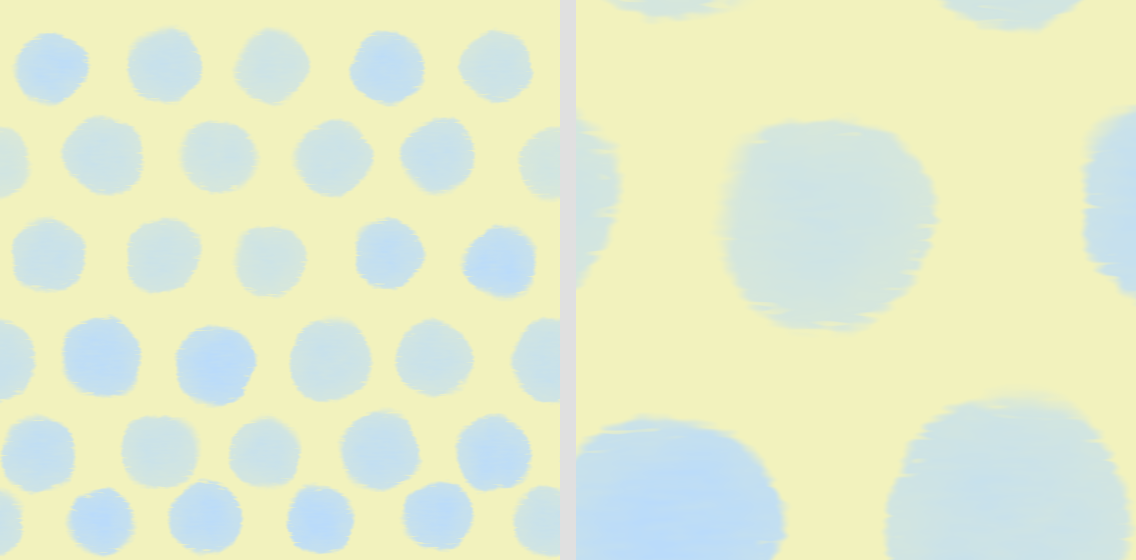
Left, the full canvas; right, a detail of the centre.
A Shadertoy shader for this pattern:

```glsl
// Six staggered rows of five hand-painted pale blue dots on a cream ground.
// Each dot is a noise-warped disc with its own size, place and strength;
// horizontally stretched gradient noise gives the dry-brush grain and edge.
#define GROUND vec3(0.95, 0.95, 0.74)
#define PAINT vec3(0.73, 0.86, 0.98)
#define COLUMNS 5.0
#define JITTER 0.009
#define SIZE_VARIATION 0.06
#define TONE_VARIATION 0.15
#define WOBBLE 0.13
#define EDGE_ROUGHNESS 0.006
#define EDGE_SOFTNESS 0.0035
#define GRAIN 0.16
#define STREAKS vec2(38.0, 240.0)

// Per row: centre height, first dot's x, dot radius, paint strength
const vec4 ROWS[6] = vec4[6](
    vec4(0.876, 0.092, 0.066, 0.69),
    vec4(0.715, 0.190, 0.066, 0.56),
    vec4(0.540, 0.090, 0.063, 0.72),
    vec4(0.355, 0.183, 0.071, 0.74),
    vec4(0.193, 0.078, 0.066, 0.72),
    vec4(0.074, 0.177, 0.061, 0.76));

// Two random values in -1..1 from a 2D key
vec2 hash2(vec2 p) {
    vec3 h = fract(vec3(p.xyx) * vec3(0.1031, 0.1030, 0.0973));
    h += dot(h, h.yzx + 33.33);
    return 2.0 * fract((h.xx + h.yz) * h.zy) - 1.0;
}

float gradientNoise(vec2 p) {
    vec2 i = floor(p), f = fract(p);
    vec2 u = f * f * f * (f * (f * 6.0 - 15.0) + 10.0);
    float a = dot(hash2(i), f);
    float b = dot(hash2(i + vec2(1, 0)), f - vec2(1, 0));
    float c = dot(hash2(i + vec2(0, 1)), f - vec2(0, 1));
    float d = dot(hash2(i + vec2(1, 1)), f - vec2(1, 1));
    return 1.4 * mix(mix(a, b, u.x), mix(c, d, u.x), u.y);
}

// Paint opacity of one dot; q is the position relative to its centre
float paintedDot(vec2 q, float radius, float tone, vec2 seed) {
    vec2 dir = normalize(q + 1e-5);
    float streak = gradientNoise(q * STREAKS + seed);
    float mottle = gradientNoise(q * 28.0 + seed.yx);
    float fine = gradientNoise(q * vec2(85.0, 140.0) - seed);

    // Uneven outline with a ragged, brushed rim
    float outline = radius * (1.0 + WOBBLE * gradientNoise(dir * 1.25 + seed));
    float d = length(q) - outline;
    d += EDGE_ROUGHNESS * (0.5 * streak + 0.45 * fine + 0.4 * mottle);

    // Some sides fade out more gently than others
    float fade = smoothstep(-0.1, 0.6, gradientNoise(dir * 0.9 - seed));
    float soft = EDGE_SOFTNESS * (1.0 + 2.0 * fade) + 0.75 / iResolution.y;
    float cover = 1.0 - smoothstep(-soft, soft, d);

    // Bare bristle gaps close to the rim
    float rim = smoothstep(-0.014, 0.0, d);
    cover *= 1.0 - 0.6 * rim * smoothstep(0.2, 0.55, streak);

    // Thinner paint outwards, plus a slow drift and grain inside
    float body = 1.0 - 0.17 * smoothstep(-0.045, 0.0, d);
    body += 0.08 + GRAIN * (0.5 * mottle + 0.5 * streak + 0.3 * fine);
    body += 0.9 * dot(q, hash2(seed + 7.0));
    return clamp(tone * body, 0.0, 1.0) * cover;
}

void mainImage(out vec4 fragColor, in vec2 fragCoord) {
    vec2 uv = fragCoord / iResolution.xy;
    float pitch = 1.0 / COLUMNS;
    float paint = 0.0;

    for (int r = 0; r < 6; r++) {
        vec4 row = ROWS[r];
        float nearest = floor((uv.x - row.y) / pitch + 0.5);
        for (float k = -1.0; k <= 1.0; k++) {
            // Columns wrap, so dots cut by one side continue on the other
            float column = nearest + k;
            vec2 id = vec2(mod(column, COLUMNS), float(r));
            vec2 vary = hash2(id * 3.7 + 11.0);
            vec2 centre = vec2(row.y + column * pitch, row.x);
            vec2 q = uv - centre - JITTER * hash2(id * 5.3 + 2.0);
            if (dot(q, q) > 0.012) continue;
            float radius = row.z * (1.0 + SIZE_VARIATION * vary.x);
            float tone = row.w + TONE_VARIATION * vary.y;
            paint = max(paint, paintedDot(q, radius, tone, id * 9.17 + 4.3));
        }
    }
    fragColor = vec4(mix(GROUND, PAINT, paint), 1.0);
}
```
